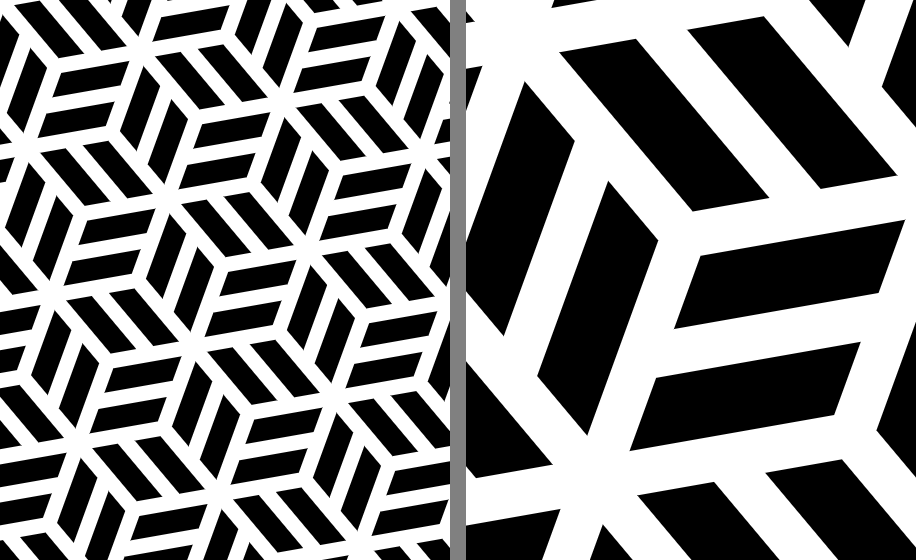
Left, the full canvas; right, a detail of the centre.
Reproduce this pattern procedurally as a WebGL 2 fragment shader.

```glsl
#version 300 es
precision highp float;

#define PITCH 0.2678        // spacing of the star points, in canvas heights
#define TILT 20.0           // turn of the lattice, in degrees
#define BAR_HALF_LENGTH 0.4 // bar sizes, as shares of a rhombus edge
#define BAR_HALF_WIDTH 0.15
#define BAR_OFFSET 0.25
#define INK vec3(0.0)
#define PAPER vec3(1.0)

uniform vec2 u_resolution;
out vec4 fragColor;

const float ROOT3 = sqrt(3.0);

// Rotates a point by -angle.
vec2 unrotate(vec2 p, float angle) {
  float c = cos(angle), s = sin(angle);
  return vec2(c * p.x + s * p.y, c * p.y - s * p.x);
}

// Offset from the nearest point of a triangular lattice with unit spacing.
vec2 fromNearestStar(vec2 p) {
  vec2 cell = vec2(1.0, ROOT3);
  vec2 a = mod(p + 0.5 * cell, cell) - 0.5 * cell;
  vec2 b = mod(p, cell) - 0.5 * cell;
  return dot(a, a) < dot(b, b) ? a : b;
}

// Signed distance to the two bars of the rhombus that holds p.
float barDistance(vec2 p) {
  vec2 r = fromNearestStar(p);

  // Turn the sixty degree sector onto the x axis, the rhombus diagonal.
  float sector = radians(60.0);
  r = unrotate(r, sector * round(atan(r.y, r.x) / sector));

  // Coordinates along the rhombus edges, 0 to 1, centred.
  vec2 edge = abs(r.x + vec2(ROOT3, -ROOT3) * r.y - 0.5);
  float along = edge.x - BAR_HALF_LENGTH;
  float across = abs(edge.y - BAR_OFFSET) - BAR_HALF_WIDTH;
  return 0.5 * max(along, across); // the rhombus is half a unit high
}

void main() {
  // Lattice space: origin at the top left corner, y pointing down.
  float scale = PITCH * u_resolution.y;
  vec2 p = vec2(gl_FragCoord.x, u_resolution.y - gl_FragCoord.y) / scale;
  p = unrotate(p, radians(TILT));

  // Edge smoothed over one pixel.
  float paper = clamp(barDistance(p) * scale + 0.5, 0.0, 1.0);
  fragColor = vec4(mix(INK, PAPER, paper), 1.0);
}
```
